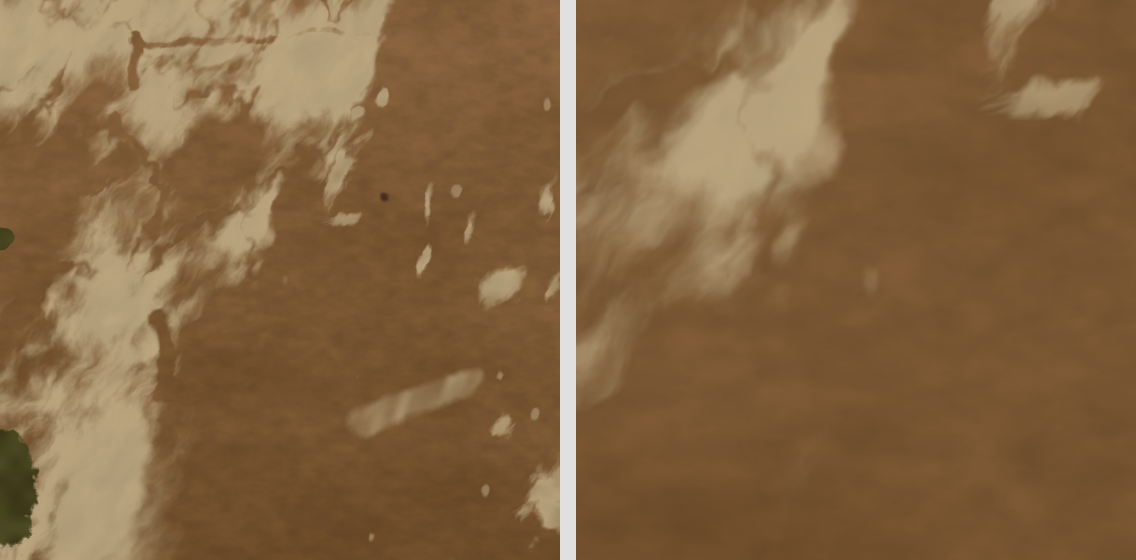
Left, the full canvas; right, a detail of the centre.
A Shadertoy shader for this texture:

```glsl
// Weathered brown earth wall with pale, crumpled peeling plaster and a little moss.

float hash(vec2 p) {
    vec3 q = fract(vec3(p.xyx) * 0.1031);
    q += dot(q, q.yzx + 33.33);
    return fract((q.x + q.y) * q.z);
}

float noise(vec2 p) {
    vec2 i = floor(p), f = fract(p);
    f = f * f * (3.0 - 2.0 * f);
    return mix(mix(hash(i), hash(i + vec2(1, 0)), f.x),
               mix(hash(i + vec2(0, 1)), hash(i + vec2(1, 1)), f.x), f.y);
}

// Layered noise, centred on zero
float fbm(vec2 p) {
    float sum = 0.0, amp = 0.5;
    for (int i = 0; i < 5; i++) {
        sum += amp * (noise(p) - 0.5);
        p = mat2(1.6, 1.2, -1.2, 1.6) * p + 17.3;
        amp *= 0.5;
    }
    return sum;
}

float segment(vec2 p, vec2 a, vec2 b) {
    vec2 ap = p - a, ab = b - a;
    return length(ap - ab * clamp(dot(ap, ab) / dot(ab, ab), 0.0, 1.0));
}

// Broad zones of the plaster: centre, radius, paleness
const vec4 zones[12] = vec4[12](
    vec4(0.04, 0.90, 0.13, 0.35), vec4(0.29, 0.79, 0.09, 0.50),
    vec4(0.47, 0.60, 0.08, 0.60), vec4(0.57, 0.91, 0.11, 0.50),
    vec4(0.18, 0.47, 0.11, 0.50), vec4(0.17, 0.12, 0.13, 0.60),
    vec4(0.37, 0.73, 0.08, -0.75), vec4(0.02, 0.67, 0.10, -0.65),
    vec4(0.26, 0.65, 0.10, -0.40), vec4(0.04, 0.52, 0.11, -0.45),
    vec4(0.41, 0.33, 0.12, -0.40), vec4(0.14, 0.81, 0.07, -0.50));

// Loose flakes on the bare wall: centre, half size
const vec4 flakes[12] = vec4[12](
    vec4(0.600, 0.690, 0.033, 0.065), vec4(0.615, 0.612, 0.028, 0.015),
    vec4(0.630, 0.795, 0.022, 0.018), vec4(0.685, 0.830, 0.013, 0.013),
    vec4(0.765, 0.625, 0.008, 0.032), vec4(0.757, 0.530, 0.009, 0.038),
    vec4(0.838, 0.590, 0.012, 0.037), vec4(0.905, 0.500, 0.035, 0.045),
    vec4(0.980, 0.640, 0.025, 0.030), vec4(0.980, 0.480, 0.013, 0.028),
    vec4(0.900, 0.238, 0.019, 0.022), vec4(0.975, 0.120, 0.035, 0.070));

// Paleness of the crumpled plaster on the left
float plaster(vec2 p, vec2 grain, float coarse, float fine) {
    float cover = 0.52 + 1.3 * coarse + 0.9 * fine;
    for (int i = 0; i < 12; i++) {
        vec2 q = (p - zones[i].xy) / zones[i].z;
        cover += zones[i].w * exp(-dot(q, q));
    }
    // Wrinkles, strongest in the upper half
    float fold = abs(fbm(grain * vec2(9.0, 5.0) + 40.0));
    cover -= 0.28 * smoothstep(0.05, 0.0, fold) * smoothstep(0.2, 0.65, p.y);
    // Cracks
    cover -= 0.35 * smoothstep(0.010, 0.002, segment(p, vec2(0.23, 0.925), vec2(0.66, 0.945)));
    cover -= 0.55 * smoothstep(0.013, 0.003, segment(p, vec2(0.245, 0.94), vec2(0.245, 0.85)));
    cover -= 0.60 * smoothstep(0.022, 0.003, segment(p, vec2(0.285, 0.43), vec2(0.295, 0.29)));

    // Diagonal border, crisp above and faded below
    float border = 0.26 + 0.45 * p.y - p.x + 0.22 * coarse + 0.05 * fine;
    float fade = mix(0.11, 0.025, smoothstep(0.3, 0.6, p.y));
    return smoothstep(-0.3 * fade, fade, border) * smoothstep(0.18, 0.78, cover);
}

// Paleness of flakes, ledge and specks on the right
float scraps(vec2 p, vec2 uv, float fine) {
    float pale = 0.0;
    float streak = noise(vec2((uv.x - 0.3 * uv.y) * 55.0, uv.y * 9.0));
    for (int i = 0; i < 12; i++) {
        vec2 q = p - flakes[i].xy;
        q.x -= 0.25 * q.y;
        float d = length(q / flakes[i].zw) + 2.2 * fine;
        pale = max(pale, smoothstep(1.15, 0.55, d));
    }
    pale *= 0.65 + 0.4 * noise(p * vec2(30.0, 48.0));

    float ledge = segment(p, vec2(0.645, 0.235), vec2(0.835, 0.32));
    pale = max(pale, smoothstep(0.032, 0.012, ledge) * (0.2 + 0.65 * streak));

    vec2 cell = floor(uv * 13.0);
    vec2 spot = 0.25 + 0.5 * vec2(hash(cell + 5.0), hash(cell + 9.0));
    float speck = length((fract(uv * 13.0) - spot) * vec2(1.4, 0.9)) + 0.4 * fine;
    speck = smoothstep(0.14, 0.04, speck) * step(0.9, hash(cell + 2.0));
    return max(pale, 0.6 * speck * smoothstep(0.4, 0.65, uv.x));
}

void mainImage(out vec4 fragColor, in vec2 fragCoord) {
    vec2 uv = fragCoord / iResolution.xy;
    vec2 warp = vec2(fbm(uv * 14.0), fbm(uv * 14.0 + 60.0));
    vec2 p = uv + 0.04 * warp;

    // Grain runs up and to the right
    vec2 grain = vec2(dot(p, vec2(0.82, -0.57)), dot(p, vec2(0.57, 0.82)));
    float coarse = fbm(grain * vec2(10.0, 5.0) + 7.0);
    float fine = fbm(grain * vec2(38.0, 17.0) + 23.0);

    // Bare earth, darker towards the bottom
    float stain = fbm(uv * vec2(5.0, 9.0) + 90.0);
    float light = clamp(0.15 + 0.72 * uv.y + 0.9 * stain, 0.0, 1.0);
    vec3 color = mix(vec3(0.415, 0.285, 0.155), vec3(0.53, 0.385, 0.24), light);
    color *= 1.0 + 0.18 * fbm(uv * vec2(40.0, 65.0));
    color *= 1.0 - 0.45 * smoothstep(0.014, 0.004, length(p - vec2(0.684, 0.643)));

    // Pale layer
    float pale = max(plaster(p, grain, coarse, fine), scraps(p, uv, fine));
    vec3 chalk = vec3(0.705, 0.625, 0.48) * (1.0 + 0.12 * fine);
    color = mix(color, chalk, pale);

    // Moss at the left side
    float rough = 0.6 * fbm(uv * 45.0 + 11.0);
    float moss = length((uv - vec2(-0.01, 0.12)) / vec2(0.075, 0.115));
    moss = min(moss, length((uv - vec2(0.0, 0.575)) / vec2(0.024, 0.02)));
    vec3 green = mix(vec3(0.22, 0.20, 0.08), vec3(0.30, 0.29, 0.14), noise(uv * 35.0));
    color = mix(color, green, smoothstep(1.06, 0.94, moss + rough));

    fragColor = vec4(color, 1.0);
}
```
